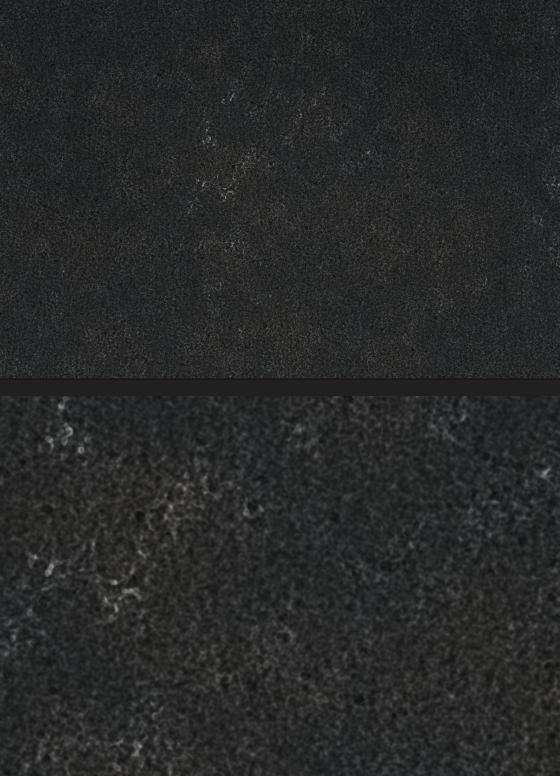
Top: the whole. Bottom: its middle third, enlarged.
This texture is drawn by a Shadertoy shader. Its source:

```glsl
// A dark, weathered plaster wall: fine rough grain over soft cloudy stains.
// Gradient noise in several scales drives brightness on a log scale; pits,
// pale chipped flecks and hairline cracks are laid over it in patches.

vec2 hash2(vec2 cell) {
    vec3 h = fract(cell.xyx * vec3(0.1031, 0.1030, 0.0973));
    h += dot(h, h.yzx + 33.33);
    return fract((h.xx + h.yz) * h.zy);
}

float cornerSlope(vec2 cell, vec2 offset) {
    float angle = 6.2832 * hash2(cell).x;
    return dot(vec2(cos(angle), sin(angle)), offset);
}

// Gradient noise, roughly -1 to 1
float noise(vec2 p) {
    vec2 i = floor(p), f = p - i;
    vec2 u = f * f * f * (f * (f * 6.0 - 15.0) + 10.0);
    vec2 e = vec2(1.0, 0.0);
    float low = mix(cornerSlope(i, f), cornerSlope(i + e, f - e), u.x);
    float high = mix(cornerSlope(i + e.yx, f - e.yx), cornerSlope(i + 1.0, f - 1.0), u.x);
    return 1.4 * mix(low, high, u.y);
}

float fbm(vec2 p) {
    float sum = 0.0, gain = 0.5;
    for (int i = 0; i < 5; i++) {
        sum += gain * noise(p);
        p = mat2(1.6, 1.2, -1.2, 1.6) * p + 17.3;
        gain *= 0.62;
    }
    return sum;
}

// Round pits, one per cell, kept only where the density allows
float pits(vec2 p, float density) {
    vec2 base = floor(p);
    float cover = 0.0;
    for (int y = -1; y <= 1; y++) {
        for (int x = -1; x <= 1; x++) {
            vec2 cell = base + vec2(x, y);
            vec2 seed = hash2(cell + 71.0);
            float radius = mix(0.16, 0.42, seed.y * seed.y);
            float dist = length(p - cell - hash2(cell + 9.0));
            float kept = step(seed.x, density);
            cover = max(cover, kept * (1.0 - smoothstep(radius - 0.1, radius + 0.1, dist)));
        }
    }
    return cover;
}

float blob(vec2 uv, vec2 center, vec2 size) {
    vec2 d = (uv - center) / size;
    return exp(-dot(d, d));
}

void mainImage(out vec4 fragColor, in vec2 fragCoord) {
    vec2 uv = fragCoord / iResolution.xy;
    vec2 p = fragCoord / iResolution.y;
    vec2 turned = mat2(0.88, 0.47, -0.47, 0.88) * p + 3.0;

    // Broad light and dark areas of the wall
    float clouds = fbm(p * 4.0 + 5.0);
    float mottle = fbm(p * vec2(17.0, 13.0) + 31.0);
    float zones = 0.10 * blob(uv, vec2(0.52, 0.52), vec2(0.3, 0.3))
                + 0.08 * (1.0 - smoothstep(0.0, 0.5, uv.y))
                - 0.08 * smoothstep(0.6, 1.0, uv.y)
                - 0.10 * blob(uv, vec2(0.78, 0.85), vec2(0.2, 0.2))
                - 0.05 * blob(uv, vec2(0.14, 0.58), vec2(0.16, 0.25));

    // Rough grain with a faint vertical drag, coarser where the wall is worn
    float grain = 0.33 * noise(turned * 125.0) + 0.36 * noise(turned.yx * 190.0 + 40.0)
                + 0.36 * noise(turned * 275.0 + 90.0)
                + 0.14 * noise(p * vec2(120.0, 26.0));
    grain *= 1.0 + 0.5 * clamp(mottle + 0.5 * clouds, -0.4, 0.6);
    float tone = zones + 0.13 * clouds + 0.15 * mottle + grain;

    // Pits and hairline cracks
    float pitArea = blob(uv, vec2(0.22, 0.5), vec2(0.16, 0.2))
                  + 0.7 * blob(uv, vec2(0.62, 0.6), vec2(0.25, 0.2));
    tone -= 0.42 * pits(p * 80.0, 0.03 + 0.3 * pitArea * smoothstep(-0.25, 0.3, mottle));
    float ridge = abs(noise(p * vec2(7.0, 10.0) + 0.25 * mottle));
    float crackArea = blob(uv, vec2(0.85, 0.18), vec2(0.25, 0.16));
    tone -= 0.2 * crackArea * (1.0 - smoothstep(0.0, 0.03, ridge));

    // Pale flecks: worn centre streak and the cool right edge
    float edgeWear = blob(uv, vec2(0.99, 0.5), vec2(0.04, 0.28))
                   + 0.4 * blob(uv, vec2(0.93, 0.95), vec2(0.1, 0.12));
    float wear = blob(uv, vec2(0.39, 0.56), vec2(0.06, 0.28))
               + 0.5 * blob(uv, vec2(0.56, 0.66), vec2(0.12, 0.14)) + 0.22;
    float chips = smoothstep(0.0, 0.4, mottle) * wear
                + 0.8 * edgeWear * smoothstep(-0.3, 0.2, mottle);
    float fleck = smoothstep(0.05, 0.45, noise(turned * 120.0 + 60.0));
    tone += 0.75 * chips * fleck;

    // Cool shadows, slightly warm stains
    float luma = 0.147 * exp(tone);
    float warmth = smoothstep(-0.15, 0.55, clouds + 2.0 * zones) - 1.2 * edgeWear;
    vec3 tint = mix(vec3(0.955, 1.01, 1.03), vec3(1.015, 1.0, 0.975), clamp(warmth, 0.0, 1.0));
    vec3 color = luma * tint;

    // Thin dark reddish rim along the bottom
    color = mix(vec3(0.11, 0.07, 0.09), color, smoothstep(0.002, 0.007, p.y));
    fragColor = vec4(color, 1.0);
}
```
